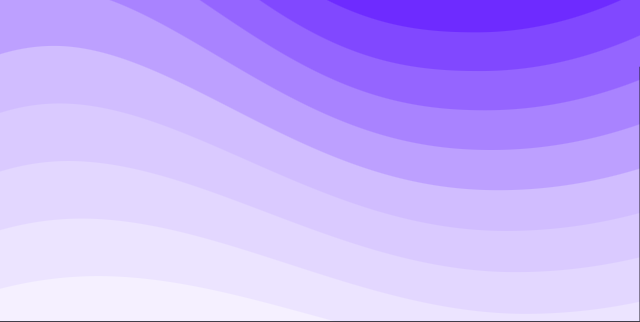
A Shadertoy shader for this background:

```glsl
const vec2 DESIGN = vec2(768.0, 386.0);

// Tone of a band: 0 is the deep violet bowl, 9 the palest wave
vec3 bandColor(float band) {
    vec3 deep = vec3(0.430, 0.170, 1.0);
    vec3 lilac = vec3(0.818, 0.740, 1.0);
    vec3 pale = vec3(0.960, 0.943, 1.0);
    return band < 5.0 ? mix(deep, lilac, band / 5.0)
                      : mix(lilac, pale, (band - 5.0) / 4.0);
}

// Depth below the top of boundary n (-4 to 4): a crest, then a trough
float waveDepth(float x, float n) {
    float low = max(n, 0.0);
    vec2 crest = vec2(65.0 + 4.0 * n + 2.3 * low * low, 55.0 + 69.0 * n);
    vec2 trough = vec2(598.0 + 9.0 * n + 0.6 * n * n,
                       228.0 + 48.5 * n + 0.3 * n * n);

    // Falling middle, bowed downward more strongly on the upper waves
    float t = clamp((x - crest.x) / (trough.x - crest.x), 0.0, 1.0);
    float bow = min(1.42 - 0.33 * n, 2.42);
    float fall = t * t * (3.0 - 2.0 * t) + bow * t * t * (1.0 - t) * (1.0 - t);
    float depth = mix(crest.y, trough.y, fall);

    // Parabolic tails out to the left and right sides
    float left = max(1.0 - x / crest.x, 0.0);
    float right = max((x - trough.x) / (DESIGN.x - trough.x), 0.0);
    depth += (65.0 + 70.3 * n - crest.y) * left * left;
    depth += (202.0 + 53.2 * n - trough.y) * right * right;
    return depth;
}

void mainImage(out vec4 fragColor, in vec2 fragCoord) {
    vec2 uv = fragCoord / iResolution.xy;
    vec2 p = vec2(uv.x, 1.0 - uv.y) * DESIGN;
    vec2 pixel = DESIGN / iResolution.xy;

    // Stack the bands from the top downward
    vec3 color = bandColor(0.0);
    for (int i = 0; i < 9; i++) {
        float d = p.y - waveDepth(p.x, float(i) - 4.0);
        float cover = clamp(d / max(fwidth(d), 0.001) + 0.5, 0.0, 1.0);
        color = mix(color, bandColor(float(i) + 1.0), cover);
    }

    // Thin dark rim along the bottom and lower right side
    vec2 rim = clamp((p - DESIGN + vec2(0.6, 1.0)) / pixel + 0.5, 0.0, 1.0);
    rim.x *= smoothstep(79.0, 81.0, p.y);
    color = mix(color, vec3(0.12, 0.11, 0.15), max(rim.x, rim.y));

    fragColor = vec4(color, 1.0);
}
```
